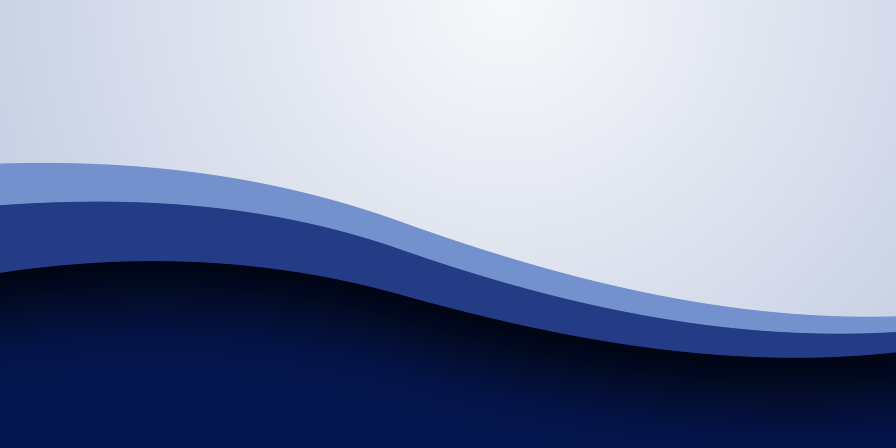
A Shadertoy shader for this background:

```glsl
// Layered blue waves under a pale, softly lit sky.
// Each wave edge is a pair of cubic Hermite spans sharing one knot; the
// lowest layer fades from a near-black shadow to navy with depth.

const float WIDTH = 2.0;   // design width, in canvas heights
const float KNOT = 0.895;  // where the two spans of an edge meet

const vec3 SKY_LIGHT = vec3(0.970, 0.975, 0.985);
const vec3 SKY_FALLOFF = vec3(0.165, 0.140, 0.080);
const vec3 PALE_BLUE = vec3(0.450, 0.572, 0.805);
const vec3 ROYAL_BLUE = vec3(0.142, 0.237, 0.522);
const vec3 SHADOW = vec3(0.000, 0.014, 0.060);
const vec3 NAVY = vec3(0.020, 0.086, 0.305);

// Cubic from y0 to y1 over a span of length len, with end slopes m0 and m1.
float hermite(float t, float len, float y0, float y1, float m0, float m1) {
    float s = 1.0 - t;
    return s * s * ((1.0 + 2.0 * t) * y0 + t * len * m0)
         + t * t * ((1.0 + 2.0 * s) * y1 - s * len * m1);
}

// Edge height at x; heights and slopes hold the left, knot and right values.
float waveEdge(float x, vec3 heights, vec3 slopes) {
    if (x < KNOT) {
        return hermite(x / KNOT, KNOT, heights.x, heights.y, slopes.x, slopes.y);
    }
    float len = WIDTH - KNOT;
    return hermite((x - KNOT) / len, len, heights.y, heights.z, slopes.y, slopes.z);
}

// Antialiased coverage of the area below an edge.
float below(float depth, float pixel) {
    return smoothstep(-0.6 * pixel, 0.6 * pixel, depth);
}

// Light spreading from the top of the sky.
vec3 sky(vec2 p) {
    vec2 fromLight = (p - vec2(1.13, 1.0)) * vec2(0.95, 1.0);
    return SKY_LIGHT - SKY_FALLOFF * length(fromLight);
}

void mainImage(out vec4 fragColor, in vec2 fragCoord) {
    vec2 p = fragCoord / iResolution.xy * vec2(WIDTH, 1.0);
    float pixel = 1.0 / iResolution.y;

    // Depth below each edge, from the upper wave to the lower one
    float upper = waveEdge(p.x, vec3(0.635, 0.505, 0.294), vec3(0.03, -0.36, 0.03)) - p.y;
    float middle = waveEdge(p.x, vec3(0.542, 0.443, 0.259), vec3(0.07, -0.35, 0.06)) - p.y;
    float lower = waveEdge(p.x, vec3(0.391, 0.342, 0.2135), vec3(0.15, -0.28, 0.11)) - p.y;

    // Layers, back to front
    vec3 color = sky(p);
    color = mix(color, PALE_BLUE, below(upper, pixel));
    color = mix(color, ROYAL_BLUE, below(middle, pixel));
    vec3 deep = mix(SHADOW, NAVY, smoothstep(-0.05, 0.24, lower));
    color = mix(color, deep, below(lower, pixel));

    fragColor = vec4(color, 1.0);
}
```
